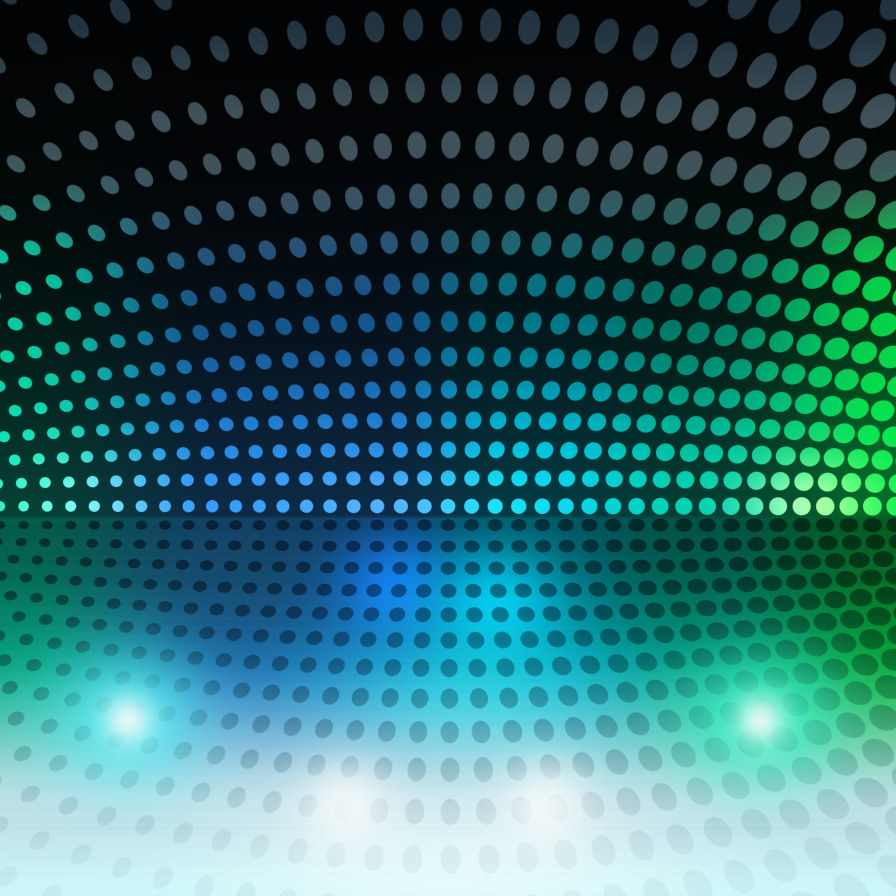
A Shadertoy shader for this background:

```glsl
// Curved wall of glowing dots above a bright reflecting floor with soft spotlights.

const float WALL_Y = 0.435;   // lowest wall row
const float FLOOR_Y = 0.414;  // highest floor row
const float SEAM_Y = 0.423;

float hash(float n) {
    return fract(sin(n * 127.1) * 43758.5453);
}

float glow(vec2 p, vec2 center, vec2 size) {
    vec2 q = (p - center) / size;
    return exp(-dot(q, q));
}

// Horizontal run of hues: teal, blue, cyan, teal, green.
vec3 spectrum(float x) {
    vec3 c = mix(vec3(0.04, 0.90, 0.72), vec3(0.15, 0.58, 0.96), smoothstep(0.03, 0.25, x));
    c = mix(c, vec3(0.00, 0.82, 0.94), smoothstep(0.42, 0.58, x));
    c = mix(c, vec3(0.00, 0.82, 0.68), smoothstep(0.60, 0.78, x));
    return mix(c, vec3(0.03, 0.93, 0.32), smoothstep(0.78, 1.0, x));
}

// Coverage of the bowed dot grid; height is measured away from the seam.
// rowScale and rowGrowth set the row heights, bow the curve of the rows,
// spread the widening of columns, squash the flattening near the seam.
float dotGrid(vec2 p, float rowScale, float rowGrowth, float bow,
              float spread, float squash, float pixel, out float rowHeight) {
    float height = p.y / (1.0 - bow * p.x * p.x);
    float row = max(round(asinh(height / rowScale) / rowGrowth), 0.0);
    rowHeight = rowScale * sinh(row * rowGrowth);

    float wide = rowHeight * spread;
    float pitch = 0.0263 + 0.04 * (sqrt(wide * wide + 0.017) - 0.13);
    float drift = 0.008 * rowHeight;
    float x = round((p.x - drift) / pitch) * pitch + drift;
    vec2 center = vec2(x, rowHeight * (1.0 - bow * x * x));

    // Ellipses stretch outward from the middle of the seam.
    vec2 q = p - center;
    q.y /= mix(squash, 1.0, smoothstep(0.0, 0.3, rowHeight));
    vec2 outward = normalize(center + vec2(0.0, 0.02));
    float along = dot(q, outward) / (1.0 + 1.1 * rowHeight);
    float across = dot(q, vec2(-outward.y, outward.x));
    float radius = (0.0082 + 0.006 * wide) * (1.0 + 0.6 * x);
    float d = length(vec2(along, across)) - radius;
    return 1.0 - smoothstep(-pixel, pixel, d);
}

vec3 wallColor(vec2 uv, float pixel) {
    float h = max(uv.y - WALL_Y, 0.0);
    vec3 hue = spectrum(uv.x);
    vec3 color = vec3(0.008, 0.010, 0.014) + 0.27 * hue * exp(-10.0 * h * h - 3.0 * h);
    color += vec3(0.0, 0.20, 0.08) * glow(uv, vec2(1.03, 0.50), vec2(0.16, 0.17));

    float rowHeight;
    float mask = dotGrid(vec2(uv.x - 0.5, uv.y - WALL_Y), 0.246, 0.127, 0.78,
                         1.0, 1.0, pixel, rowHeight);

    // Saturated light near the seam turns into dim slate at the top.
    float side = smoothstep(0.25, 0.5, abs(uv.x - 0.5));
    float light = mix(1.0, 0.56 + 0.32 * side, smoothstep(0.0, 0.23, h));
    vec3 slate = mix(vec3(0.25, 0.32, 0.35), vec3(0.13, 0.20, 0.25), smoothstep(0.42, 0.55, h));
    vec3 dots = mix(hue * light, slate, smoothstep(0.20 + 0.05 * side, 0.40, h));
    dots += vec3(0.42, 0.12, 0.20) * glow(uv, vec2(0.09, WALL_Y), vec2(0.09, 0.06));
    dots += vec3(0.65, 0.15, 0.22) * glow(uv, vec2(0.905, WALL_Y), vec2(0.07, 0.05));
    dots += vec3(0.18, 0.12, 0.05) * glow(uv, vec2(0.44, WALL_Y), vec2(0.16, 0.05));
    return mix(color, dots, mask);
}

vec3 floorColor(vec2 uv, float pixel) {
    // Deep hues near the seam, pale light towards the front.
    float depth = smoothstep(0.42, 0.20, uv.y);
    vec3 color = spectrum(uv.x) * mix(0.40, 0.76, depth);
    color = mix(color, vec3(0.10, 0.32, 0.42), 0.45 * glow(uv, vec2(0.25, 0.36), vec2(0.12, 0.08)));
    color = mix(color, vec3(0.08, 0.50, 1.00), 0.85 * glow(uv, vec2(0.44, 0.345), vec2(0.065, 0.060)));
    color = mix(color, vec3(0.00, 0.82, 0.97), 0.90 * glow(uv, vec2(0.555, 0.325), vec2(0.075, 0.065)));
    color = mix(color, vec3(0.10, 0.85, 0.92), 0.80 * glow(uv, vec2(0.52, 0.21), vec2(0.17, 0.09)));

    vec3 pale = mix(vec3(0.75, 0.88, 0.91), vec3(0.80, 0.97, 0.98), smoothstep(0.09, 0.0, uv.y));
    color = mix(color, pale, smoothstep(0.28, 0.09, uv.y));
    color = mix(color, vec3(0.94, 0.99, 0.99), 0.75 * glow(uv, vec2(0.5, 0.03), vec2(0.25, 0.09)));

    // Fine brushed streaks.
    color += 0.012 * (hash(floor(uv.y * 256.0)) - 0.5);

    float rowHeight;
    float mask = dotGrid(vec2(uv.x - 0.5, FLOOR_Y - uv.y), 0.174, 0.137, 0.90,
                         1.4, 0.78, pixel, rowHeight);
    float shade = mix(0.04, 0.48, smoothstep(0.02, 0.42, uv.y));
    color *= 1.0 - mask * shade * vec3(1.2, 1.0, 0.92);

    // Four spotlights: coloured halos with white cores.
    color = mix(color, vec3(0.35, 0.96, 0.98), 0.80 * glow(uv, vec2(0.143, 0.200), vec2(0.085, 0.075)));
    color = mix(color, vec3(0.22, 0.97, 0.78), 0.80 * glow(uv, vec2(0.849, 0.200), vec2(0.090, 0.075)));
    float cores = glow(uv, vec2(0.143, 0.196), vec2(0.027)) + glow(uv, vec2(0.849, 0.196), vec2(0.027));
    cores += glow(uv, vec2(0.386, 0.100), vec2(0.048)) + glow(uv, vec2(0.609, 0.100), vec2(0.048));
    return mix(color, vec3(0.97, 0.98, 0.98), 0.85 * min(cores, 1.0));
}

void mainImage(out vec4 fragColor, in vec2 fragCoord) {
    vec2 uv = fragCoord / iResolution.xy;
    float pixel = 0.8 / iResolution.y;
    float wall = smoothstep(SEAM_Y - 0.003, SEAM_Y + 0.003, uv.y);
    vec3 color = mix(floorColor(uv, pixel), wallColor(uv, pixel), wall);
    fragColor = vec4(clamp(color, 0.0, 1.0), 1.0);
}
```
